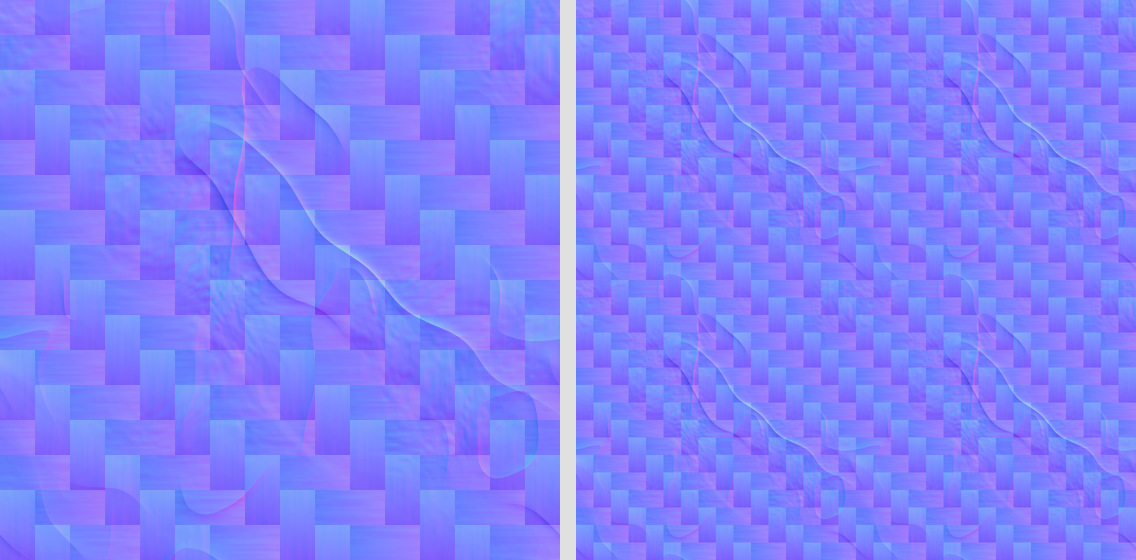
Left, the tile; right, the same tile 2 across and 2 down.
This texture map is drawn by a Shadertoy shader. Its source:

```glsl
// Tangent-space normal map of a twill weave of flat, grained and creased strips.

const float CELLS = 16.0;         // cells across and down, a multiple of 4
const float SLOPE_STEP = 0.001;   // finite difference, in canvas units

float hash(vec2 p) {
    return fract(sin(dot(p, vec2(127.1, 311.7))) * 43758.5453);
}

// Value noise that wraps after a whole number of lattice cells.
float wrapNoise(vec2 p, vec2 period) {
    vec2 i = floor(p);
    vec2 f = fract(p);
    f = f * f * f * (f * (f * 6.0 - 15.0) + 10.0);
    float a = hash(mod(i, period));
    float b = hash(mod(i + vec2(1.0, 0.0), period));
    float c = hash(mod(i + vec2(0.0, 1.0), period));
    float d = hash(mod(i + vec2(1.0, 1.0), period));
    return mix(mix(a, b, f.x), mix(c, d, f.x), f.y);
}

float tiledNoise(vec2 uv, vec2 repeats, float seed) {
    return wrapNoise(uv * repeats + seed, repeats);
}

// Folds along a noise contour: steep on one side, soft on the other.
float crease(vec2 uv, vec2 repeats, float seed) {
    float d = tiledNoise(uv, repeats, seed) - 0.5;
    float fold = d > 0.0 ? exp(-15.0 * d) : exp(5.0 * d);
    float mask = smoothstep(0.42, 0.72, tiledNoise(uv, vec2(5.0), seed + 3.3));
    return fold * mask;
}

// Wrinkles and fine bumps that run over all strips.
float surfaceHeight(vec2 uv) {
    vec2 warp = vec2(tiledNoise(uv, vec2(7.0), 1.7), tiledNoise(uv, vec2(7.0), 4.2)) - 0.5;
    vec2 bent = uv + 0.07 * warp;
    vec2 skewed = vec2(bent.x + bent.y, bent.y);
    float folds = crease(skewed, vec2(6.0, 3.0), 2.4)
                + crease(bent, vec2(8.0, 3.0), 6.1)
                + 0.6 * crease(bent, vec2(9.0, 7.0), 8.6);
    float patches = smoothstep(0.4, 0.8, tiledNoise(uv, vec2(6.0), 5.5));
    float bumps = tiledNoise(bent, vec2(80.0), 0.3) + 1.5 * tiledNoise(bent, vec2(38.0), 0.8);
    return 0.0040 * folds + 0.0007 * bumps * (0.2 + patches);
}

vec2 surfaceSlope(vec2 uv) {
    float h = surfaceHeight(uv);
    float hx = surfaceHeight(uv + vec2(SLOPE_STEP, 0.0));
    float hy = surfaceHeight(uv + vec2(0.0, SLOPE_STEP));
    return vec2(hx - h, hy - h) / SLOPE_STEP;
}

// Fine fibres along a strip, shifted from strip to strip.
float fibreTilt(float along, float across, float shift) {
    float fine = wrapNoise(vec2(along * 16.0, across * 224.0) + shift, vec2(16.0, 224.0));
    float broad = wrapNoise(vec2(along * 8.0, across * 96.0) + shift, vec2(8.0, 96.0));
    return 0.09 * (fine - 0.5) + 0.05 * (broad - 0.5);
}

// Tilt of the two-cell strips, stepping one cell sideways per row.
vec2 weaveTilt(vec2 uv) {
    vec2 cell = floor(uv * CELLS);
    vec2 local = fract(uv * CELLS);
    float phase = mod(cell.x + cell.y + 1.0, 4.0);
    bool vertical = phase > 0.5 && phase < 2.5;
    bool secondHalf = vertical ? phase > 1.5 : phase < 0.5;
    float halfIndex = secondHalf ? 1.0 : 0.0;
    vec2 axis = vertical ? vec2(0.0, 1.0) : vec2(1.0, 0.0);
    vec2 stripId = mod(cell - axis * halfIndex, CELLS);

    float t = 0.5 * (dot(local, axis) + halfIndex);
    float shift = floor(hash(stripId + 0.5) * 64.0);
    float fibres = fibreTilt(dot(uv, axis), dot(uv, axis.yx), shift);
    float lean = 0.03 * (hash(stripId + 7.5) - 0.5);
    return vertical ? vec2(fibres - 0.02, mix(-0.26, 0.26, t) + lean)
                    : vec2(mix(-0.20, 0.24, t) + lean, fibres);
}

vec3 normalColour(vec2 uv) {
    vec2 tilt = weaveTilt(uv) - surfaceSlope(uv);
    tilt *= min(1.0, 0.6 / max(length(tilt), 0.001));
    vec3 normal = vec3(tilt, sqrt(1.0 - dot(tilt, tilt)));
    return 0.5 + 0.5 * normal;
}

void mainImage(out vec4 fragColor, in vec2 fragCoord) {
    // Four samples per pixel smooth the strip edges.
    vec3 colour = vec3(0.0);
    for (int i = 0; i < 4; i++) {
        vec2 offset = vec2(i % 2, i / 2) * 0.5 - 0.25;
        colour += normalColour(fract((fragCoord + offset) / iResolution.xy));
    }
    fragColor = vec4(colour / 4.0, 1.0);
}
```
